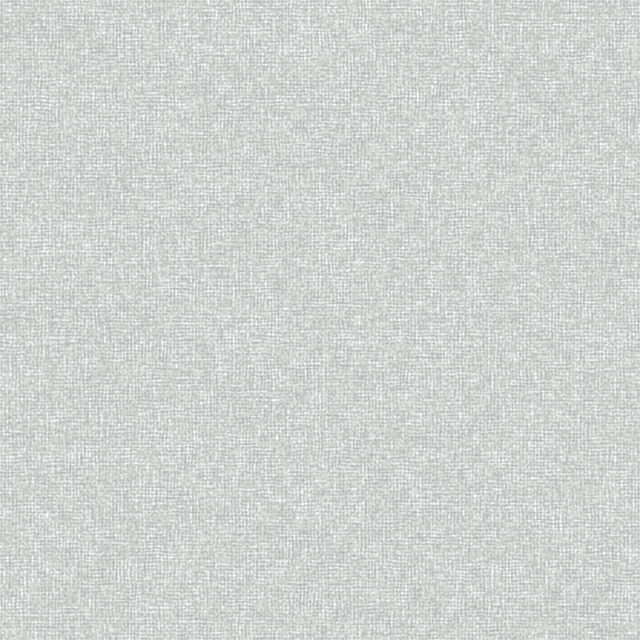
This texture is drawn by a Shadertoy shader. Its source:

```glsl
// Pale grey-green linen: a fine irregular weave of light threads and crisp grain.

const float TAU = 6.2831853;
const float THREADS = 178.0; // threads across the canvas
const vec3 SHADE = vec3(0.76, 0.78, 0.76);
const vec3 CLOTH = vec3(0.81, 0.84, 0.81);
const vec3 LIGHT = vec3(0.87, 0.89, 0.87);

float hash(vec2 p) {
    vec3 q = fract(p.xyx * vec3(0.1031, 0.1030, 0.0973));
    q += dot(q, q.yzx + 33.33);
    return fract((q.x + q.y) * q.z);
}

// Dot product of a random unit gradient at a lattice corner with the offset to it
float corner(vec2 cell, vec2 offset) {
    float angle = TAU * hash(cell);
    return dot(vec2(cos(angle), sin(angle)), offset);
}

float gradientNoise(vec2 p) {
    vec2 cell = floor(p), f = p - cell;
    vec2 w = f * f * f * (f * (f * 6.0 - 15.0) + 10.0);
    vec2 e = vec2(1.0, 0.0);
    float low = mix(corner(cell, f), corner(cell + e, f - e), w.x);
    float high = mix(corner(cell + e.yx, f - e.yx), corner(cell + e.xx, f - e.xx), w.x);
    return mix(low, high, w.y);
}

// One set of parallel yarns: wavering ridges plus short uneven slubs
float yarns(float across, float along, float seed) {
    float wobble = 3.2 * gradientNoise(vec2(across * 36.0, along * 31.0) + seed);
    float strength = 0.58 + 1.0 * gradientNoise(vec2(across * 41.0, along * 23.0) + seed + 40.0);
    float ridge = cos(TAU * THREADS * across + wobble);
    float slub = gradientNoise(vec2(across * 167.0, along * 33.0) + seed + 80.0);
    return strength * ridge + 1.1 * slub;
}

// Lightness of the cloth: about -1 in the gaps, +1 on the crossings
float weaveTone(vec2 p) {
    float weave = yarns(p.x, p.y, 11.0) + yarns(p.y, p.x, 307.0);
    float grain = gradientNoise(p * 223.0 + 523.0);
    float mottle = gradientNoise(p * 9.0 + 701.0);
    float tone = weave + 2.9 * grain + 0.25 * mottle;
    // Lift the peaks into bright flecks and soften the dark gaps
    return tone + 0.1 * tone * tone - 0.15;
}

vec3 clothColour(float tone) {
    return tone < 0.0 ? mix(CLOTH, SHADE, -tone) : mix(CLOTH, LIGHT, tone);
}

void mainImage(out vec4 fragColor, in vec2 fragCoord) {
    // Average four samples per pixel to keep the fine threads smooth
    vec3 colour = vec3(0.0);
    for (int i = 0; i < 4; i++) {
        vec2 jitter = 0.5 * vec2(i % 2, i / 2) - 0.25;
        vec2 p = (fragCoord + jitter) / iResolution.y;
        colour += 0.25 * clothColour(weaveTone(p));
    }
    fragColor = vec4(clamp(colour, 0.0, 1.0), 1.0);
}
```
